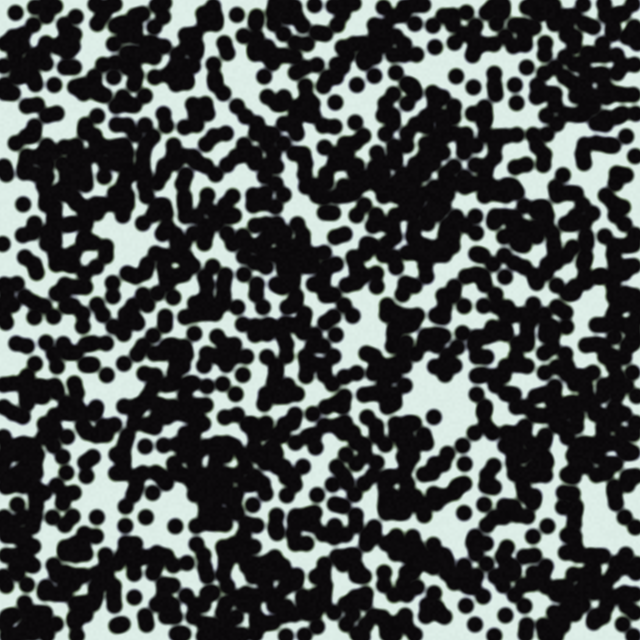
Give the GLSL for this texture, as a three.js fragment shader.

```glsl
// Soft black dots scattered over a pale ground, merging into dark masses
// that leave ragged white islands, thin bridges and a few lone dots.
// Each lattice cell may hold one jittered dot; dots multiply as soft masks.

#define CELLS 64.0          // lattice cells across the canvas
#define DOT_RADIUS 0.80     // in cells
#define DOT_SOFTNESS 0.42   // half width of a dot's edge, in cells
#define JITTER 0.5          // spread of dot centres, in cells
#define DENSITY 0.49        // mean chance that a cell holds a dot
#define DENSITY_SWING 0.5   // slow variation of that chance
#define PATCHES 11.0        // density patches across the canvas
#define TINT_SCALE 52.0     // colour patches across the canvas
#define GRAIN 0.022         // strength of the fine speckle
#define INK vec3(0.045, 0.038, 0.045)
#define PAPER vec3(0.865, 0.93, 0.905)

varying vec2 vUv;

float hash(vec2 p) {
  vec3 q = fract(vec3(p.xyx) * 0.1031);
  q += dot(q, q.yzx + 33.33);
  return fract((q.x + q.y) * q.z);
}

float valueNoise(vec2 p) {
  vec2 cell = floor(p);
  vec2 f = fract(p);
  f = f * f * (3.0 - 2.0 * f);
  float low = mix(hash(cell), hash(cell + vec2(1.0, 0.0)), f.x);
  float high = mix(hash(cell + vec2(0.0, 1.0)), hash(cell + 1.0), f.x);
  return mix(low, high, f.y);
}

// 1 where this cell holds a dot; cells beyond the canvas stay empty
float hasDot(vec2 cell) {
  vec2 inside = step(0.0, cell) * step(cell, vec2(CELLS - 1.0));
  float patchiness = valueNoise(cell / CELLS * PATCHES + 71.0) - 0.5;
  float chance = DENSITY + DENSITY_SWING * patchiness;
  return step(hash(cell + 19.0), chance) * inside.x * inside.y;
}

// Light left uncovered by the dots; their reach stays within 3 x 3 cells
float openLight(vec2 p) {
  vec2 home = floor(p);
  float light = 1.0;
  for (int j = -1; j <= 1; j++) {
    for (int i = -1; i <= 1; i++) {
      vec2 cell = home + vec2(float(i), float(j));
      vec2 shift = vec2(hash(cell + 131.0), hash(cell + 277.0)) - 0.5;
      float d = length(p - cell - 0.5 - JITTER * shift);
      float clear = smoothstep(DOT_RADIUS - DOT_SOFTNESS,
                               DOT_RADIUS + DOT_SOFTNESS, d);
      light *= mix(1.0, clear, hasDot(cell));
    }
  }
  return light;
}

void main() {
  // Firm up the edges and drop the faintest slivers
  float light = smoothstep(0.08, 0.92, openLight(vUv * CELLS));
  vec3 color = mix(INK, PAPER, light);

  // Green and blue fringes, strongest in the half tones
  float tint = valueNoise(vUv * TINT_SCALE + 7.0) - 0.5;
  float fringe = 4.0 * light * (1.0 - light);
  color += fringe * (vec3(0.0, 0.02, 0.005) + tint * vec3(0.02, -0.03, 0.11));

  // Fine speckle
  color += GRAIN * (valueNoise(vUv * 230.0 + 3.0) - 0.5);

  gl_FragColor = vec4(color, 1.0);
}
```
